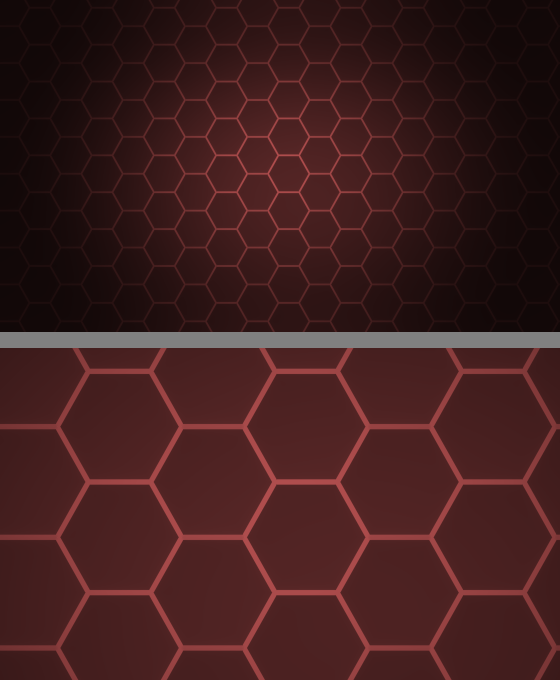
Top, the full canvas; bottom, a detail of the centre.
Reproduce this pattern procedurally as a WebGL 2 fragment shader.

```glsl
#version 300 es
precision highp float;

uniform vec2 u_resolution;
out vec4 fragColor;

#define REPEATS vec2(9.0, 9.0)
#define PHASE vec2(0.5156, 0.5877)
#define LINE_HALF_WIDTH 0.024
#define GLOW 0.14
#define CELL_SHADE 0.09
#define LIGHT_RADIUS 0.85
#define DARK_LEVEL 0.07
#define LIGHT_LEVEL 0.32
#define TINT vec3(1.0, 0.44, 0.44)

const float PI = 3.14159265;
const vec2 LATTICE = vec2(1.7320508, 1.0);

// Offset from the nearest hexagon centre; z is 1 in the staggered columns
vec3 hexCell(vec2 p) {
    vec2 a = mod(p + 0.5 * LATTICE, LATTICE) - 0.5 * LATTICE;
    vec2 b = mod(p, LATTICE) - 0.5 * LATTICE;
    return dot(a, a) < dot(b, b) ? vec3(a, 0.0) : vec3(b, 1.0);
}

// Radial light whose slope vanishes at the top and bottom edges
float spotlight(vec2 uv, float aspect) {
    float s = sin(PI * (uv.y - 0.5));
    vec2 offset = vec2((uv.x - 0.5) * aspect, s * (0.37 + 0.10 * s * s));
    float r = min(length(offset) / LIGHT_RADIUS, 1.0);
    return 0.5 + 0.5 * cos(PI * r);
}

void main() {
    vec2 uv = gl_FragCoord.xy / u_resolution;
    vec3 cell = hexCell((uv - PHASE) * REPEATS * LATTICE);

    // Distance to the border, in row heights
    vec2 q = abs(cell.xy);
    float diagonal = dot(q, vec2(0.8660254, 0.5));
    float edge = 0.5 - max(q.y, diagonal);
    float blur = 0.7 * REPEATS.y / u_resolution.y;
    float line = 1.0 - smoothstep(LINE_HALF_WIDTH - blur, LINE_HALF_WIDTH + blur, edge);

    // Flat edges are fainter in every other column
    float flatEdge = smoothstep(-0.02, 0.02, q.y - diagonal);
    line *= 1.0 - 0.18 * flatEdge * cell.z;

    // Cells darken slightly towards their upper left
    float light = spotlight(uv, u_resolution.x / u_resolution.y);
    float base = mix(DARK_LEVEL, LIGHT_LEVEL, light);
    float fill = base * (1.0 + CELL_SHADE * dot(cell.xy, vec2(0.5, -1.0)));
    fill *= 1.0 + GLOW * exp(-edge / 0.04);

    float stroke = base * (1.65 + 0.5 * light);
    fragColor = vec4(TINT * mix(fill, stroke, line), 1.0);
}
```
